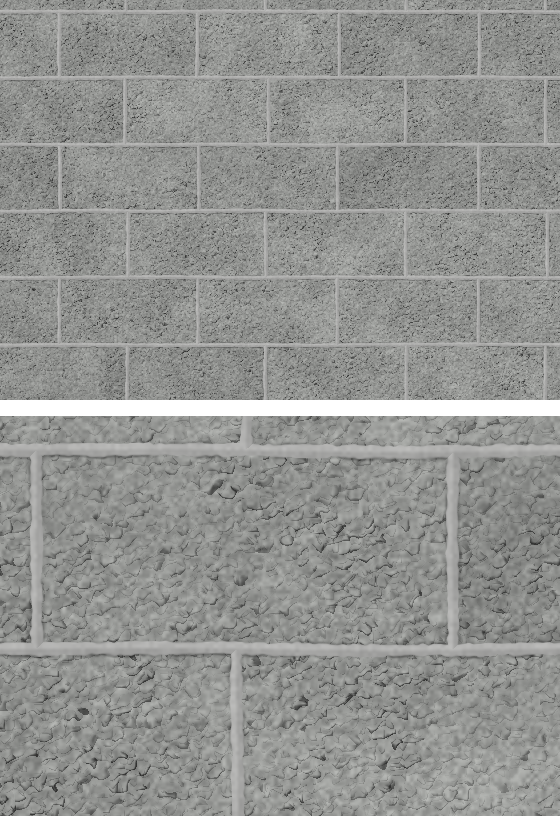
Top: the whole. Bottom: its middle third, enlarged.
Reproduce this texture procedurally as a Shadertoy shader.

```glsl
// Running-bond wall of rough grey concrete blocks with pale mortar joints.

vec2 hash2(vec2 p) {
    vec3 q = fract(vec3(p.xyx) * vec3(0.1031, 0.1030, 0.0973));
    q += dot(q, q.yzx + 33.33);
    return fract((q.xx + q.yz) * q.zy);
}

float noise(vec2 p) {
    vec2 i = floor(p), f = fract(p);
    f = f * f * (3.0 - 2.0 * f);
    return mix(mix(hash2(i).x, hash2(i + vec2(1, 0)).x, f.x),
               mix(hash2(i + vec2(0, 1)).x, hash2(i + vec2(1, 1)).x, f.x), f.y);
}

float fbm(vec2 p) {
    float sum = 0.0, amp = 0.53;
    for (int i = 0; i < 4; i++) {
        sum += amp * noise(p);
        p = mat2(1.6, 1.2, -1.2, 1.6) * p + 7.3;
        amp *= 0.5;
    }
    return sum;
}

// Shadow crescents under randomly chosen grains (x), and grain tone (y)
vec2 grains(vec2 p) {
    vec2 cell = floor(p), offset = vec2(0), pick = vec2(0);
    float nearest = 9.0, second = 9.0;
    for (int j = -1; j <= 1; j++)
    for (int i = -1; i <= 1; i++) {
        vec2 id = cell + vec2(i, j);
        vec2 h = hash2(id);
        vec2 toPoint = p - id - h;
        float d = length(toPoint);
        if (d < nearest) {
            second = nearest;
            nearest = d;
            offset = toPoint;
            pick = hash2(id + 71.0);
        } else {
            second = min(second, d);
        }
    }
    float underside = smoothstep(0.0, 0.4, dot(offset, vec2(0.5, -0.85)));
    float rim = 1.0 - smoothstep(0.04, 0.38, second - nearest);
    return vec2(rim * underside * smoothstep(0.15, 0.9, pick.x), pick.y);
}

// Grain height, used for side lighting
float height(vec2 p) {
    return noise(p * 135.0) + 0.6 * noise(p.yx * 250.0 + 8.0);
}

// Rough block face; the id varies tone, pitting and worn patches
float blockFace(vec2 p, vec2 id) {
    vec2 h = hash2(id + 41.0);
    vec2 warp = vec2(noise(p * 150.0), noise(p * 150.0 + 50.0)) - 0.5;
    vec2 q = p + 0.006 * warp;
    vec2 coarse = grains(q * vec2(98.0, 118.0));
    vec2 fine = grains(q * 175.0 + 13.0);
    float worn = smoothstep(0.45, 0.7, fbm(p * vec2(11.0, 8.0) + h * 20.0));
    float rough = 1.0 - 0.35 * worn;
    float relief = height(q) - height(q + vec2(-0.0016, 0.0026));

    float tone = 0.577 + 0.045 * (h.x - 0.5) + 0.025 * worn;
    tone += 0.09 * (fbm(p * 14.0) - 0.5);
    tone += rough * (0.035 * (coarse.y - 0.5) + 0.095 * relief);
    tone += 0.13 * (noise(p * 300.0) - 0.5);
    float pitting = 0.6 + 0.8 * noise(p * 30.0 + h * 9.0);
    return tone - rough * pitting * (0.27 * coarse.x + 0.13 * fine.x);
}

void mainImage(out vec4 fragColor, in vec2 fragCoord) {
    vec2 uv = fragCoord / iResolution.xy;
    vec2 p = uv * vec2(1.4, 1.0);
    float pixel = 1.0 / iResolution.y;

    // Six courses: distance to the nearest, slightly wavy bed joint
    float course = uv.y * 6.0 - 0.83;
    float bed = floor(course + 0.5);
    float wave = 0.02 * (hash2(vec2(bed, 3.0)).x - 0.5)
               + 0.016 * (noise(vec2(p.x * 5.0, bed * 5.0)) - 0.5);
    float dy = (course - bed - wave) / 6.0;
    float row = bed + step(0.0, dy) - 1.0;

    // Four blocks per course, alternate courses offset by half a block
    float column = uv.x * 4.0 - mix(0.417, 0.906, mod(row, 2.0));
    float head = floor(column + 0.5);
    float lean = 0.03 * (hash2(vec2(head, row) + 17.0).x - 0.5)
               + 0.006 * (noise(vec2(p.y * 16.0, head + row * 9.0)) - 0.5);
    float dx = (column - head - lean) * 0.35;
    vec2 id = vec2(head + step(0.0, dx), row);

    // Chipped joint outline, negative inside the mortar
    float chip = 0.0018 * (noise(p * 60.0) - 0.5) + 0.0018 * (noise(p * 210.0) - 0.5);
    float bedEdge = abs(dy) - 0.0052;
    float headEdge = abs(dx) - 0.0047;
    float edge = min(bedEdge, headEdge) + chip;
    float mortarMask = 1.0 - smoothstep(-0.7 * pixel, 0.7 * pixel, edge);

    // Tooled mortar: pale ridge, shaded side, faint sandy grain
    float mortar = 0.67 + 0.06 * (fbm(p * 30.0) - 0.5) + 0.05 * (noise(p * 280.0) - 0.5);
    float ridge = bedEdge < headEdge ? dy : -dx;
    mortar += 0.07 * smoothstep(-0.002, 0.002, ridge) - 0.035;

    float tone = mix(blockFace(p, id), mortar, mortarMask);

    // Broken contact shadow, strongest beneath the bed joints
    float below = bedEdge < headEdge ? 1.0 - 0.5 * step(0.0, dy) : 0.5;
    float line = exp(-pow((edge - 0.0006) / 0.0013, 2.0));
    tone -= 0.17 * line * below * smoothstep(0.2, 0.75, noise(p * vec2(50.0, 65.0) + 30.0));

    vec3 tint = mix(vec3(0.993, 1.003, 0.985), vec3(1.0, 1.0, 0.992), mortarMask);
    fragColor = vec4(clamp(tone, 0.2, 0.85) * tint, 1.0);
}
```
